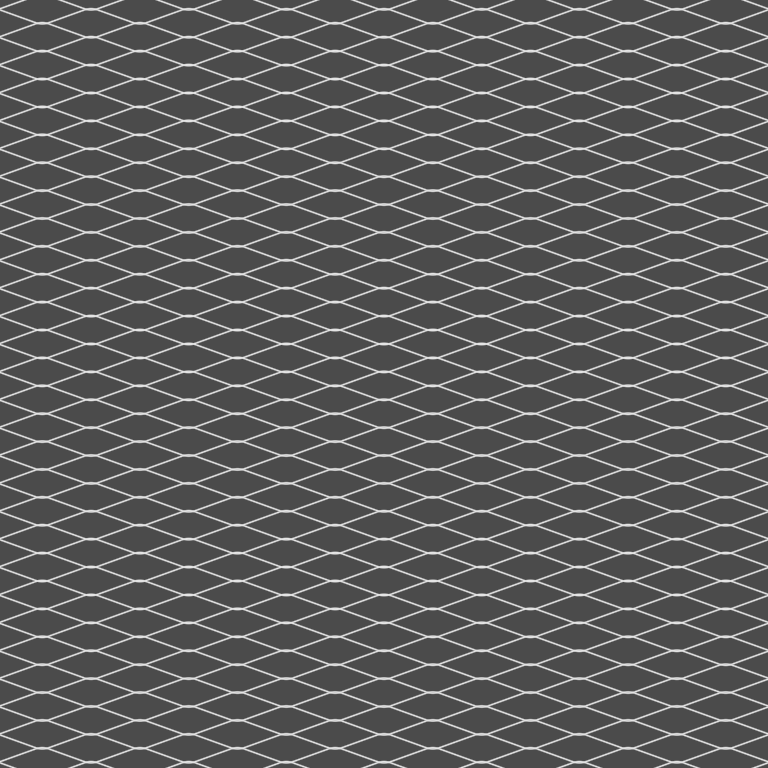
A WebGL 2 fragment shader for this pattern:

```glsl
#version 300 es
precision highp float;
// Expanded wire mesh: thin pale wires forming flat diamonds on dark grey.

uniform vec2 u_resolution;
out vec4 fragColor;

const vec3 GROUND = vec3(0.294);
const vec3 WIRE = vec3(0.895);
const vec2 PERIOD = vec2(0.12715, 0.03631); // diamond width and height
const vec2 NODE = vec2(0.5, 0.4795);        // one point where wires meet
const float WIRE_WIDTH = 0.0021;
const float CROSSING = 0.0065;   // half length of the lens at each node
const float BEND = 0.0085;       // half length of the rounded tip
const float FILTER_PIXELS = 1.3; // edge softness

// Rising wire with a rounded tip; returns height (x) and slope (y).
vec2 wireTip(float x) {
    float slope = 0.5 * PERIOD.y / (0.5 * PERIOD.x - 2.0 * CROSSING);
    float run = x < BEND ? 0.5 * (x * x / BEND + BEND) : x;
    return slope * vec2(run - CROSSING, min(x / BEND, 1.0));
}

// Zigzag from a valley at x = 0 to a peak half a period away.
vec2 zigzag(float x) {
    if (x < 0.25 * PERIOD.x) return wireTip(x);
    vec2 tip = wireTip(0.5 * PERIOD.x - x);
    return vec2(0.5 * PERIOD.y - tip.x, tip.y);
}

// Share of the filter interval covered by the wire at a signed distance.
float wireCoverage(float dist, float filterWidth) {
    float halfWire = 0.5 * WIRE_WIDTH;
    float halfFilter = 0.5 * filterWidth;
    float overlap = min(dist + halfFilter, halfWire)
                  - max(dist - halfFilter, -halfWire);
    return clamp(overlap / filterWidth, 0.0, 1.0);
}

void main() {
    vec2 p = gl_FragCoord.xy / u_resolution.y - NODE;
    float filterWidth = FILTER_PIXELS / u_resolution.y;

    // Fold across the width, then find the wire shape in this column.
    float x = abs(p.x - PERIOD.x * round(p.x / PERIOD.x));
    vec2 wire = zigzag(x);
    float toNormal = inversesqrt(1.0 + wire.y * wire.y);

    // Two mirrored families of zigzags overlap at the nodes.
    float gap = 1.0;
    for (int i = 0; i < 2; i++) {
        float side = i == 0 ? 1.0 : -1.0;
        float dy = p.y - side * wire.x;
        dy -= PERIOD.y * round(dy / PERIOD.y);
        gap *= 1.0 - wireCoverage(dy * toNormal, filterWidth);
    }

    fragColor = vec4(mix(WIRE, GROUND, gap), 1.0);
}
```
